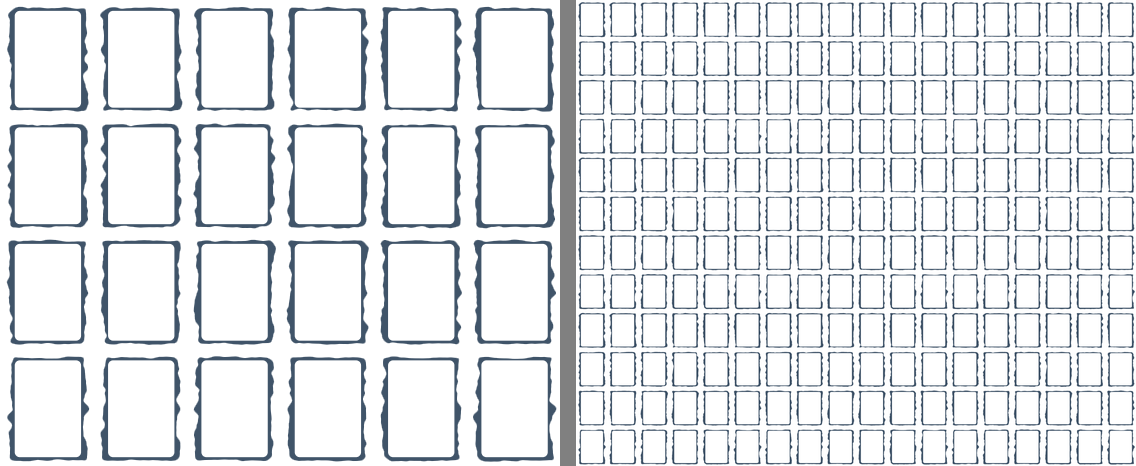
Left, the tile; right, the same tile 3 across and 3 down.
Reproduce this pattern procedurally as a WebGL 2 fragment shader.

```glsl
#version 300 es
precision highp float;
// Grid of upright slate frames with clean rounded windows and wavy, torn outer edges.

uniform vec2 u_resolution;
out vec4 fragColor;

// Lengths are in design units: the canvas is GRID * CELL units wide and high.
const vec2 GRID = vec2(6.0, 4.0);
const vec2 CELL = vec2(128.0, 160.0);
const vec2 FRAME_CENTER = vec2(65.7, 78.6);
const vec2 WINDOW_HALF = vec2(45.5, 66.5);
const float WINDOW_RADIUS = 7.0;
const vec2 OUTER_HALF = vec2(52.0, 70.4);
const float OUTER_RADIUS = 6.0;
const vec2 WAVE_HEIGHT = vec2(3.6, 1.5);   // side edges, top and bottom edges
const vec2 WAVE_STEP = vec2(12.0, 13.0);   // noise spacing along those edges
const float FINE_WAVE = 0.3;               // share of the second octave
const float MORPH_LANES = 3.0;             // noise lanes blended across the columns
const vec3 PAPER = vec3(1.0);
const vec3 SLATE = vec3(0.25, 0.33, 0.41);

// Integer hash to a value from -1 to 1
float hash(ivec3 key) {
    uvec3 k = uvec3(key) * uvec3(1597334673u, 3812015801u, 2798796415u);
    uint h = k.x ^ k.y ^ k.z;
    h = (h ^ (h >> 16)) * 2146121005u;
    h = (h ^ (h >> 15)) * 2221713035u;
    h ^= h >> 16;
    return float(h >> 8) / 8388608.0 - 1.0;
}

// Smooth noise along one line
float lineNoise(float t, int lane, int seed) {
    int i = int(floor(t));
    float f = fract(t);
    f = f * f * (3.0 - 2.0 * f);
    return mix(hash(ivec3(i, lane, seed)), hash(ivec3(i + 1, lane, seed)), f);
}

float wave(float t, int lane, int seed) {
    return lineNoise(t, lane, seed) + FINE_WAVE * lineNoise(t * 2.1 + 0.4, lane, seed + 101);
}

// Edge wave that changes gradually by column and wraps after the last one
float edgeWave(float t, vec2 cellId, int side) {
    float morph = cellId.x * MORPH_LANES / GRID.x;
    float lane = floor(morph);
    float nextLane = mod(lane + 1.0, MORPH_LANES);
    int seed = int(cellId.y) * 4 + side;
    vec2 weight = normalize(vec2(1.0 - fract(morph), fract(morph)));
    return dot(weight, vec2(wave(t, int(lane), seed), wave(t, int(nextLane), seed)));
}

float roundedBox(vec2 p, vec2 halfSize, float radius) {
    vec2 q = abs(p) - halfSize + radius;
    return length(max(q, 0.0)) + min(max(q.x, q.y), 0.0) - radius;
}

float coverage(float dist, float pixel) {
    return clamp(0.5 - dist / pixel, 0.0, 1.0);
}

void main() {
    vec2 gridPos = gl_FragCoord.xy / u_resolution * GRID;
    vec2 cellId = mod(floor(gridPos), GRID);
    vec2 p = fract(gridPos) * CELL - FRAME_CENTER;
    vec2 unitsPerPixel = GRID * CELL / u_resolution;
    float pixel = max(unitsPerPixel.x, unitsPerPixel.y);

    // Push each of the four edges by its own wave
    int sideX = p.x < 0.0 ? 0 : 1;
    int sideY = p.y < 0.0 ? 2 : 3;
    vec2 warp = WAVE_HEIGHT * vec2(edgeWave(p.y / WAVE_STEP.x, cellId, sideX),
                                   edgeWave(p.x / WAVE_STEP.y, cellId, sideY));
    float outerDist = roundedBox(p + warp, OUTER_HALF, OUTER_RADIUS);
    float outerPixel = clamp(fwidth(outerDist), pixel, 2.0 * pixel);
    float windowDist = roundedBox(p, WINDOW_HALF, WINDOW_RADIUS);

    // Slate frame with the window cut out
    float frame = coverage(outerDist, outerPixel) * (1.0 - coverage(windowDist, pixel));
    fragColor = vec4(mix(PAPER, SLATE, frame), 1.0);
}
```
